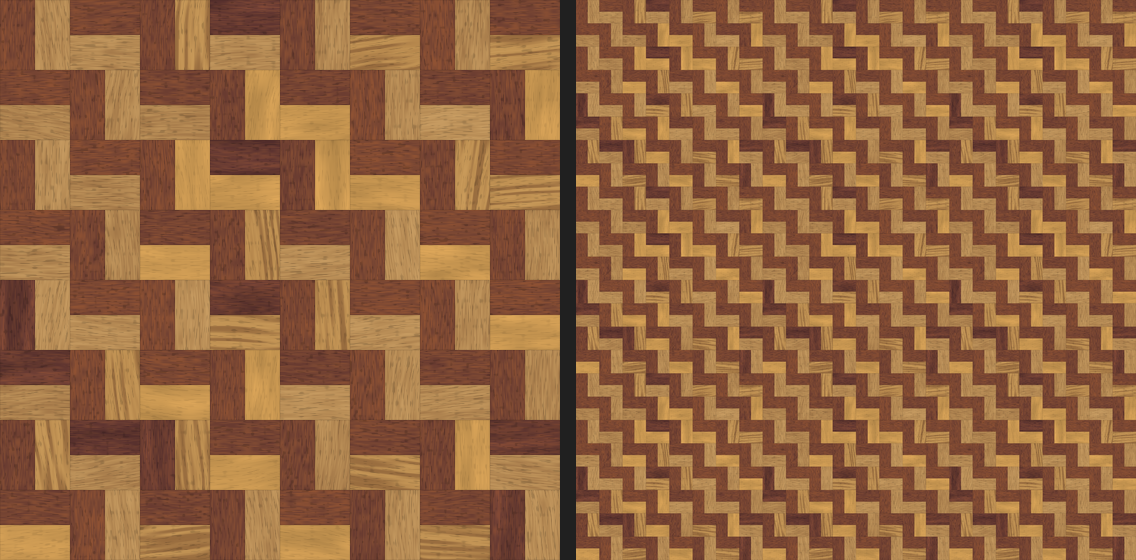
Left, the tile; right, the same tile 3 across and 3 down.
Write a three.js fragment shader that draws this pattern.

```glsl
// Two-tone wood parquet: square blocks of one dark and one light plank, turned alternately.
varying vec2 vUv;

const float BLOCKS = 8.0;          // blocks across and down
const float SEAM_WIDTH = 0.012;    // in blocks
const float SEAM_SHADE = 0.14;
const float GOLDEN_SHARE = 0.18;   // share of light planks with warm, soft figure
const float STRIPED_SHARE = 0.18;  // share of light planks with brown stripes
const float PURPLE_SHARE = 0.16;   // share of dark planks with a deeper tone
const float MAX_TILT = 0.14;       // slope of the grain in light planks
const vec3 DARK_LOW = vec3(0.41, 0.23, 0.19);
const vec3 DARK_MID = vec3(0.48, 0.28, 0.20);
const vec3 DARK_HIGH = vec3(0.56, 0.32, 0.20);
const vec3 LIGHT_LOW = vec3(0.62, 0.45, 0.27);
const vec3 LIGHT_MID = vec3(0.72, 0.55, 0.335);
const vec3 LIGHT_HIGH = vec3(0.79, 0.62, 0.39);
const vec3 GOLDEN = vec3(0.79, 0.595, 0.32);
const vec3 STRIPE = vec3(0.55, 0.38, 0.22);

float hash(vec2 p) {
  return fract(sin(dot(p, vec2(127.1, 311.7))) * 43758.5453);
}

float noise(vec2 p) {
  vec2 i = floor(p);
  vec2 f = fract(p);
  f = f * f * (3.0 - 2.0 * f);
  return mix(mix(hash(i), hash(i + vec2(1.0, 0.0)), f.x),
             mix(hash(i + vec2(0.0, 1.0)), hash(i + 1.0), f.x), f.y);
}

vec3 ramp(vec3 low, vec3 mid, vec3 high, float t) {
  t = clamp(t, 0.0, 1.0) * 2.0;
  return mix(mix(low, mid, min(t, 1.0)), high, max(t - 1.0, 0.0));
}

// Grain coordinates: x runs along the plank, y across it.
vec3 darkWood(vec2 grain, float kind, float shade) {
  float band = noise(grain * vec2(1.3, 9.0)) - 0.5;
  float fibre = noise(grain * vec2(9.0, 62.0)) - 0.5;
  float fleck = noise(grain * vec2(17.0, 47.0) + 31.0);
  float tone = 0.5 + 0.3 * band + 0.85 * fibre + 0.3 * (shade - 0.5);
  vec3 color = ramp(DARK_LOW, DARK_MID, DARK_HIGH, tone);
  color *= 1.0 - 0.16 * smoothstep(0.65, 0.9, fleck);
  float purple = step(kind, PURPLE_SHARE);
  return color * mix(vec3(1.0), vec3(0.87, 0.85, 0.97) + 0.22 * band, purple);
}

vec3 lightWood(vec2 grain, float kind, float shade) {
  float band = noise(grain * vec2(1.2, 11.0)) - 0.5;
  float fibre = noise(grain * vec2(5.0, 58.0)) - 0.5;
  float pore = noise(grain * vec2(11.0, 66.0) + 17.0);
  float figure = noise(grain * vec2(2.2, 4.5) + 53.0) - 0.5;
  float tone = 0.5 + 0.3 * band + 0.6 * fibre + 0.35 * (shade - 0.5);
  vec3 color = ramp(LIGHT_LOW, LIGHT_MID, LIGHT_HIGH, tone);
  // Warm planks carry a cloudy figure and little fibre.
  vec3 warm = GOLDEN * (1.0 + 0.16 * figure + 0.08 * band + 0.06 * fibre);
  float golden = step(kind, GOLDEN_SHARE);
  color = mix(color, warm, golden);
  // Striped planks have long brown streaks on a warmer ground.
  float striped = step(1.0 - STRIPED_SHARE, kind);
  float streak = smoothstep(0.38, 0.8, noise(grain * vec2(1.0, 23.0) + 7.0));
  vec3 stripedWood = mix(mix(color, GOLDEN, 0.5), STRIPE, 0.75 * streak);
  color = mix(color, stripedWood, striped);
  return color * (1.0 - mix(0.15, 0.08, golden) * smoothstep(0.62, 0.9, pore));
}

vec3 parquet(vec2 uv) {
  vec2 p = fract(uv) * BLOCKS;
  vec2 block = floor(p);
  vec2 f = p - block;

  // Upright blocks have the dark plank on the left, level ones on top.
  float upright = mod(block.x + block.y, 2.0);
  vec2 local = upright > 0.5 ? f.yx : vec2(f.x, 1.0 - f.y);
  float isLight = step(0.5, local.y);
  vec2 plank = block + vec2(isLight * 19.0, 3.0);
  float kind = hash(plank + 2.7);
  float shade = hash(plank + 8.3);

  // Each plank is cut from its own piece of slightly tilted, wavy grain.
  float tilt = (hash(plank + 5.1) * 2.0 - 1.0) * mix(0.03, MAX_TILT, isLight);
  vec2 grain = local + 40.0 * vec2(hash(plank + 11.9), hash(plank + 14.2));
  grain.y += tilt * local.x + 0.05 * (noise(grain * vec2(2.0, 3.0)) - 0.5);
  vec3 color = isLight > 0.5 ? lightWood(grain, kind, shade)
                             : darkWood(grain, kind, shade);

  // Faint shadow along the joints.
  float across = fract(local.y * 2.0) * 0.5;
  float edge = min(min(local.x, 1.0 - local.x), min(across, 0.5 - across));
  return color * (1.0 - SEAM_SHADE * (1.0 - smoothstep(0.0, SEAM_WIDTH, edge)));
}

void main() {
  // Four samples per pixel smooth the joints and the fine grain.
  vec2 dx = dFdx(vUv);
  vec2 dy = dFdy(vUv);
  vec3 color = vec3(0.0);
  for (int i = 0; i < 4; i++) {
    float n = float(i);
    vec2 offset = vec2(mod(n, 2.0), floor(n / 2.0)) * 0.5 - 0.25;
    color += parquet(vUv + offset.x * dx + offset.y * dy);
  }
  gl_FragColor = vec4(color * 0.25, 1.0);
}
```
